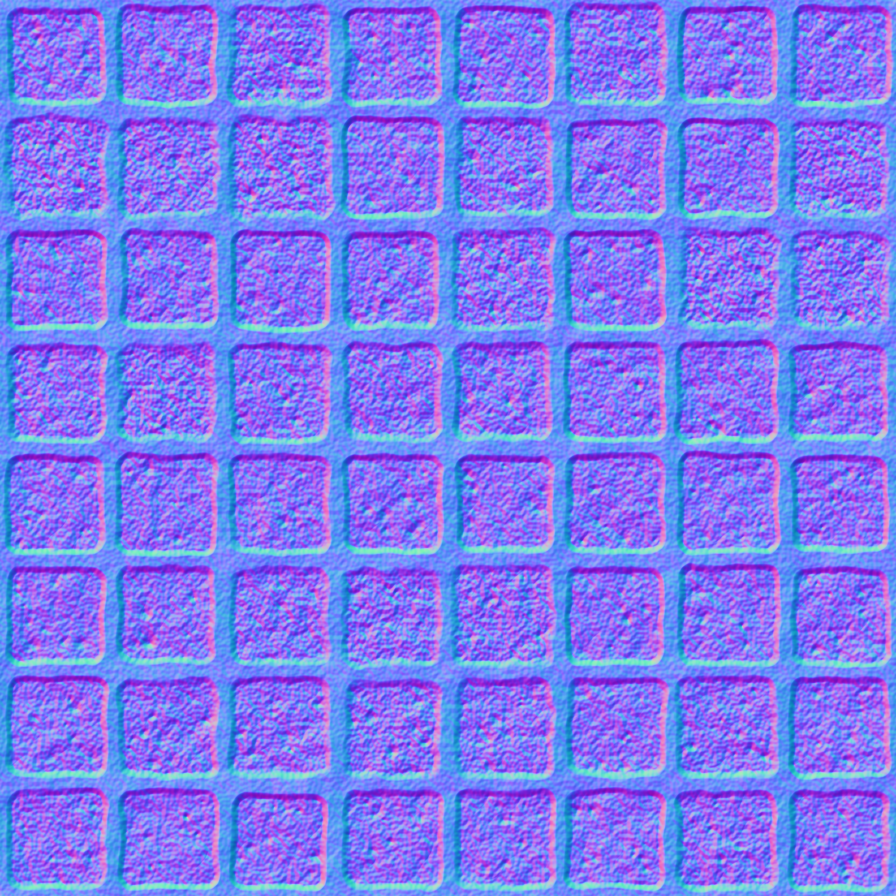
Give the GLSL for this texture map, as a three.js fragment shader.

```glsl
// Tangent-space normal map of a grid of raised, worn square stones set in
// soft mortar. A height field (rounded boxes, pits, periodic gradient noise)
// is differentiated, tilted slightly per material, and encoded as a colour.

#define TILES 8.0          // repeats across and down
#define HALF_SIZE 0.416    // half width of a stone, in cells
#define CORNER 0.10        // corner radius, in cells
#define BEVEL 0.036        // half width of the bevel, in cells
#define RELIEF 0.060       // height of a stone, in cells
#define EDGE_WEAR 0.034    // wobble of the outline
#define GRAIN 1.15         // strength of the surface grain
#define BUMPS 11           // pebbles on each stone
#define STEP 0.008         // differentiation step, in cells
#define FACE_TILT vec2(0.07, -0.12)
#define MORTAR_TILT vec2(-0.11, 0.08)

varying vec2 vUv;

float hash(vec2 p) {
  return fract(sin(dot(p, vec2(127.1, 311.7))) * 43758.55);
}

// Slope of the noise at one lattice corner
float cornerRamp(vec2 lattice, vec2 offset, float period) {
  float a = 6.2832 * hash(mod(lattice, period) + period * 0.37);
  return dot(vec2(cos(a), sin(a)), offset);
}

// Gradient noise that wraps with the canvas; freq is a whole number per cell
float noise(vec2 cellPos, float freq) {
  vec2 p = cellPos * freq, i = floor(p), f = p - i;
  vec2 u = f * f * f * (f * (f * 6.0 - 15.0) + 10.0);
  vec2 e = vec2(1.0, 0.0);
  float period = TILES * freq;
  return mix(
    mix(cornerRamp(i, f, period),
        cornerRamp(i + e.xy, f - e.xy, period), u.x),
    mix(cornerRamp(i + e.yx, f - e.yx, period),
        cornerRamp(i + 1.0, f - 1.0, period), u.x), u.y);
}

float roundedBox(vec2 p, float halfSize, float radius) {
  vec2 q = abs(p) - halfSize + radius;
  return length(max(q, 0.0)) + min(max(q.x, q.y), 0.0) - radius;
}

// Small raised pebbles scattered over a stone
float pebbles(vec2 p, vec2 id) {
  float sum = 0.0;
  for (int k = 0; k < BUMPS; k++) {
    vec2 seed = id + float(k) * vec2(17.3, 9.1);
    vec2 centre = (vec2(hash(seed), hash(seed + 3.7)) - 0.5) * 0.70;
    float radius = mix(0.016, 0.042, hash(seed + 8.2));
    vec2 q = (p - centre) / radius;
    sum += 0.70 * radius * exp(-dot(q, q));
  }
  return sum;
}

// Returns height and stone coverage
vec2 surface(vec2 pos) {
  vec2 id = mod(floor(pos), TILES);
  vec2 p = fract(pos) - 0.5;
  float wear = hash(id + 5.3);
  wear *= wear;

  // Outline: each stone differs in place, size and raggedness
  vec2 shift = (vec2(hash(id + 1.9), hash(id + 7.4)) - 0.5) * 0.026;
  float size = HALF_SIZE + (hash(id + 12.6) - 0.5) * 0.022;
  float d = roundedBox(p - shift, size, CORNER);
  d += EDGE_WEAR * noise(pos, 3.0);
  d += EDGE_WEAR * mix(0.25, 1.0, wear) * noise(pos, 8.0);
  float bevel = BEVEL * mix(0.9, 1.25, wear);
  float face = 1.0 - smoothstep(-bevel, bevel, d);

  // Grain: soft mortar, coarser stone with creases and pebbles
  float grain = 0.014 * noise(pos, 6.0) + 0.011 * noise(pos, 13.0)
              + 0.011 * noise(pos, 26.0);
  float swell = 0.035 * noise(pos, 2.0) + 0.012 * noise(pos, 5.0);
  float creases = -0.030 * abs(noise(pos, 4.0));
  float stone = grain * mix(0.45, 0.8, wear) + creases + pebbles(p, id);
  float h = RELIEF * mix(1.1, 0.75, wear) * face + swell;
  return vec2(h + GRAIN * (0.55 * grain + face * stone), face);
}

void main() {
  vec2 pos = vUv * TILES;
  vec2 e = vec2(STEP, 0.0);
  vec2 here = surface(pos);
  vec2 slope = vec2(surface(pos + e.xy).x - surface(pos - e.xy).x,
                    surface(pos + e.yx).x - surface(pos - e.yx).x) / (2.0 * STEP);

  // Upright joints lean further to the left than level ones
  vec2 joint = smoothstep(0.36, 0.45, abs(fract(pos) - 0.5));
  vec2 mortar = MORTAR_TILT + vec2(-0.20, 0.10) * joint.x * (1.0 - joint.y);
  vec2 tilt = mix(mortar, FACE_TILT, here.y);

  // Green points down the canvas
  vec3 normal = normalize(vec3(vec2(-slope.x, slope.y) + tilt, 0.92));
  gl_FragColor = vec4(normal * 0.5 + 0.5, 1.0);
}
```
